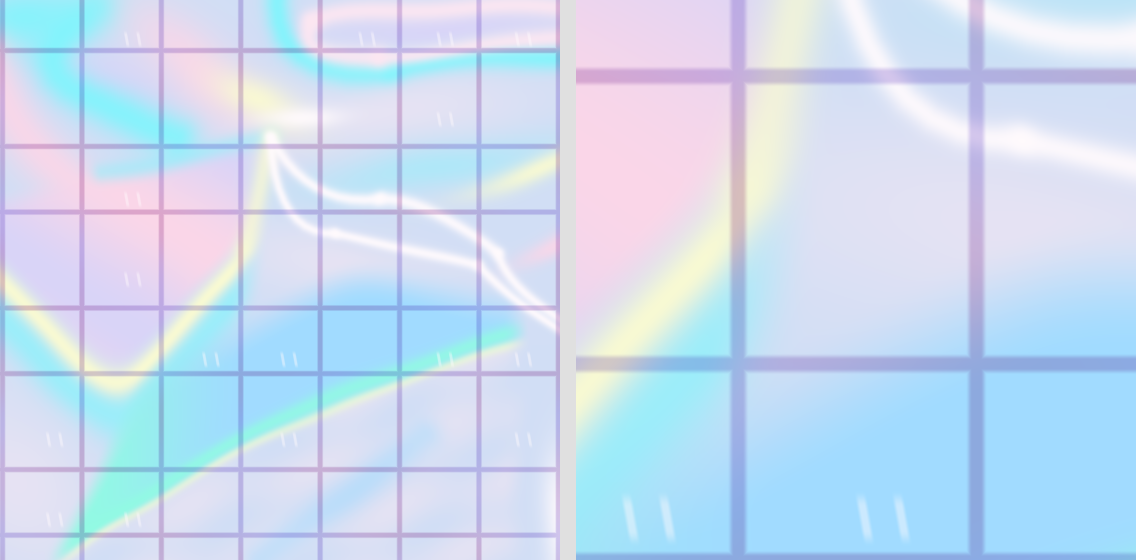
Left: the whole. Right: its middle third, enlarged.
A WebGL 1 fragment shader for this background:

```glsl
precision highp float;
uniform vec2 u_resolution;

const vec2 GRID_STEP = vec2(0.1418, 0.2885);
const vec2 GRID_START = vec2(0.0045, 0.0443);
const float SECOND_ROW = 0.1615;
const float LINE_HALF = 0.0045;
const float LINE_SOFT = 0.002;
const vec2 GLINT_STEP = vec2(0.1395, 0.143);
const vec2 GLINT_START = vec2(0.0977, 0.215);
const float GLINT_SHARE = 0.4;
const vec2 KNOT = vec2(0.488, 0.752);
const vec3 BASE = vec3(0.82, 0.87, 0.96);
const vec3 AZURE = vec3(0.63, 0.86, 1.0);
const vec3 CYAN = vec3(0.5, 0.96, 0.99);
const vec3 MINT = vec3(0.57, 0.98, 0.89);
const vec3 LEMON = vec3(0.98, 0.98, 0.82);
const vec3 PINK = vec3(0.98, 0.84, 0.91);
const vec3 LILAC = vec3(0.85, 0.83, 0.97);
const vec3 PEARL = vec3(0.91, 0.89, 0.95);
const vec3 WHITE = vec3(1.0, 0.98, 0.99);
const vec3 LINE_ROSE = vec3(0.88, 0.77, 0.87);
const vec3 LINE_BLUE = vec3(0.84, 0.8, 0.94);

vec2 p, pen;
vec3 col;

float segment(vec2 a, vec2 b) {
  vec2 d = b - a;
  return length(p - a - d * clamp(dot(p - a, d) / dot(d, d), 0.0, 1.0));
}

void glow(float d, vec3 tint, float amount) {
  col = mix(col, tint, amount * exp(-d * d));
}

// Soft tilted ellipse
void cloud(float x, float y, float angle, float rx, float ry, vec3 tint) {
  float c = cos(angle), s = sin(angle);
  vec2 q = p - vec2(x, y);
  glow(length(vec2(c * q.x + s * q.y, c * q.y - s * q.x) / vec2(rx, ry)), tint, 0.9);
}

// Soft Bezier stroke that moves the pen to its end
void ribbon(float bx, float by, float cx, float cy, float width, vec3 tint) {
  vec2 a = pen, b = vec2(bx, by), c = vec2(cx, cy);
  float d = 9.0;
  for (int i = 1; i <= 10; i++) {
    float t = float(i) / 10.0;
    vec2 next = mix(mix(a, b, t), mix(b, c, t), t);
    d = min(d, segment(pen, next));
    pen = next;
  }
  glow(d / width, tint, 0.9);
}

void clouds() {
  cloud(0.7, 0.8, 0.1, 0.24, 0.06, PEARL);
  cloud(0.62, 0.52, -0.2, 0.22, 0.06, PEARL);
  cloud(0.03, 0.14, 0.6, 0.12, 0.18, PEARL);
  cloud(0.2, 0.85, -0.4, 0.14, 0.06, LILAC);
  cloud(0.78, 0.7, 0.15, 0.23, 0.04, mix(BASE, CYAN, 0.45));
  cloud(0.97, 0.7, 0.35, 0.13, 0.02, LEMON);
  cloud(1.0, 0.57, 0.5, 0.09, 0.02, PINK);
  // Upper left sweep and beam
  cloud(0.03, 0.96, 0.2, 0.15, 0.06, CYAN);
  pen = vec2(0.17, 0.99);
  ribbon(-0.03, 0.86, 0.32, 0.76, 0.04, CYAN);
  pen = vec2(-0.02, 0.9);
  ribbon(0.02, 0.74, 0.16, 0.65, 0.045, PINK);
  cloud(0.35, 0.88, -0.75, 0.17, 0.06, PINK);
  cloud(0.46, 0.82, -0.5, 0.09, 0.035, LEMON);
  cloud(0.54, 0.79, 0.1, 0.07, 0.018, WHITE);
  // Upper right nested loop
  cloud(0.8, 0.95, 0.05, 0.24, 0.035, LILAC);
  pen = vec2(0.5, 1.03);
  ribbon(0.47, 0.84, 0.7, 0.88, 0.024, CYAN);
  ribbon(0.85, 0.9, 1.02, 0.9, 0.022, CYAN);
  vec3 blush = mix(PINK, WHITE, 0.45);
  pen = vec2(1.02, 0.987);
  ribbon(0.62, 0.99, 0.56, 0.96, 0.019, blush);
  ribbon(0.52, 0.885, 0.68, 0.9, 0.019, blush);
  ribbon(0.85, 0.91, 1.02, 0.94, 0.017, blush);
}

// Pink valley with lemon and cyan rim
void valley() {
  float x = p.x - 0.215;
  float rim = p.y - 0.315 - (x > 0.0 ? 1.25 : 1.0) * (sqrt(x * x + 0.0016) - 0.04);
  float fade = 1.0 - smoothstep(0.41, 0.48, p.x);
  float roof = smoothstep(-0.03, 0.02, p.y - 0.645 - 0.215 * p.x);
  vec3 blush = mix(LILAC, PINK, 0.5 + 0.5 * sin(9.0 * p.x + 14.0 * p.y - 9.5));
  col = mix(col, blush, smoothstep(0.0, 0.07, rim) * (1.0 - roof) * fade);
  glow(rim / 0.05 + 1.2, CYAN, 0.65 * fade);
  glow(rim / 0.027, LEMON, 0.95 * fade);
}

// Blue blade above streaked ground
void blade() {
  float edge = p.y + 0.0762 - p.x * (0.762 - 0.279 * p.x);
  float depth = 0.21 * smoothstep(0.05, 0.3, p.x) * (1.0 - 0.8 * smoothstep(0.6, 1.0, p.x));
  float span = smoothstep(0.08, 0.16, p.x) * (1.0 - smoothstep(0.9, 0.95, p.x));
  float streak = sin(38.0 * p.y - 25.0 * p.x) * sin(9.0 * p.x + 17.0 * p.y);
  float above = smoothstep(-0.01, 0.01, edge);
  col = mix(col, mix(PEARL, BASE, 0.6 + 0.4 * streak), (1.0 - above) * span);
  above *= 1.0 - smoothstep(depth - 0.05, depth + 0.04, edge);
  col = mix(col, mix(MINT, AZURE, smoothstep(0.12, 0.45, p.x)), above * span);
  glow(edge / 0.01 + 0.8, LEMON, 0.6 * span);
  glow(edge / 0.017 - 0.8, MINT, 0.85 * span);
  glow(segment(vec2(0.46, 0.0), vec2(0.76, 0.22)) / 0.03, AZURE, 0.45);
  cloud(1.0, 0.07, 0.0, 0.03, 0.12, WHITE);
}

// Rays and twin white ribbons leaving the knot
void rays() {
  glow(segment(KNOT, vec2(0.18, 0.69)) / 0.018, CYAN, 0.4);
  glow(segment(KNOT, vec2(0.435, 0.56)) / 0.018, LEMON, 0.7);
  pen = KNOT;
  ribbon(0.55, 0.64, 0.68, 0.645, 0.011, WHITE);
  ribbon(0.78, 0.635, 0.885, 0.545, 0.012, WHITE);
  ribbon(0.9, 0.49, 1.02, 0.42, 0.01, WHITE);
  pen = KNOT;
  ribbon(0.488, 0.572, 0.6, 0.584, 0.01, WHITE);
  ribbon(0.7, 0.57, 0.85, 0.522, 0.01, WHITE);
  ribbon(0.9, 0.47, 1.02, 0.4, 0.009, WHITE);
}

// Paired strokes in a random share of the cells
float glints(vec2 uv) {
  vec2 cell = (uv - GLINT_START) / GLINT_STEP + 0.5;
  vec2 q = (fract(cell) - 0.5) * GLINT_STEP;
  float x = abs(abs(q.x + 0.18 * q.y) - 0.011);
  float chance = fract(sin(dot(floor(cell), vec2(12.7, 31.1))) * 4375.5);
  return step(chance, GLINT_SHARE) * smoothstep(0.004, 0.001, x) * smoothstep(0.017, 0.007, abs(q.y));
}

float gridLine(float x, float period) {
  float d = abs(fract(x / period + 0.5) - 0.5) * period;
  return 1.0 - smoothstep(LINE_HALF - LINE_SOFT, LINE_HALF + LINE_SOFT, d);
}

void main() {
  vec2 uv = gl_FragCoord.xy / u_resolution;
  p = uv + 0.004 * sin(uv.yx * 21.0 + 2.0 * sin(uv * 11.0));
  col = BASE;
  clouds();
  valley();
  blade();
  rays();
  col = mix(col, WHITE, 0.45 * glints(uv));
  // Even columns, rows in uneven pairs
  float rows = max(gridLine(uv.y - GRID_START.y, GRID_STEP.y), gridLine(uv.y - SECOND_ROW, GRID_STEP.y));
  float grid = max(rows, gridLine(uv.x - GRID_START.x, GRID_STEP.x));
  float hue = 0.5 + 0.5 * sin(13.0 * uv.x + 3.0 * sin(11.0 * uv.y));
  col *= mix(vec3(1.0), mix(LINE_ROSE, LINE_BLUE, hue), grid);
  gl_FragColor = vec4(col, 1.0);
}
```
